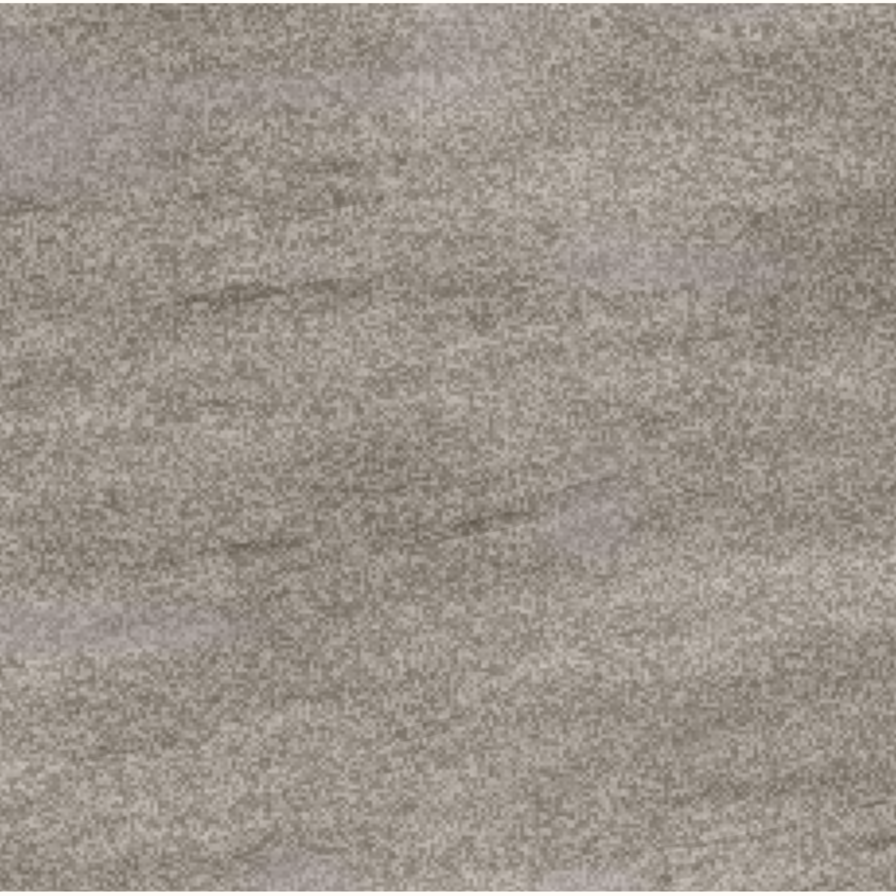
Write a three.js fragment shader that draws this texture.

```glsl
// Fine-grained grey-brown sandstone with slanted bedding streaks and thin pale edges.
#define DARK_STONE vec3(0.500, 0.468, 0.427)
#define LIGHT_STONE vec3(0.703, 0.672, 0.638)
#define MAUVE_TINT vec3(0.000, -0.002, 0.018)
#define EDGE_COLOR vec3(1.00, 0.99, 0.97)
#define GRAIN_CELLS 230.0
#define GRAIN_CONTRAST 1.02
#define STREAK_CONTRAST 0.38
#define BAND_CONTRAST 0.42
#define VEIN_DEPTH 0.32
#define BED_SLOPE 0.17
#define EDGE_BOTTOM 0.005
#define EDGE_TOP 0.0035

varying vec2 vUv;

float hash(vec2 p) {
  vec3 q = fract(vec3(p.xyx) * 0.1031);
  q += dot(q, q.yzx + 33.33);
  return fract((q.x + q.y) * q.z);
}

// Smooth value noise, centred on zero.
float noise(vec2 p) {
  vec2 cell = floor(p);
  vec2 f = fract(p);
  f = f * f * (3.0 - 2.0 * f);
  float low = mix(hash(cell), hash(cell + vec2(1.0, 0.0)), f.x);
  float high = mix(hash(cell + vec2(0.0, 1.0)), hash(cell + vec2(1.0, 1.0)), f.x);
  return mix(low, high, f.y) - 0.5;
}

// Bedding coordinates: x runs along the layers, y across them.
vec2 bedding(vec2 uv) {
  float bend = 0.035 * noise(uv * vec2(3.0, 4.0) + 17.0)
             + 0.010 * noise(uv * vec2(9.0, 14.0) + 41.0);
  return vec2(uv.x + BED_SLOPE * uv.y, uv.y - BED_SLOPE * uv.x + bend + 1.0);
}

// Sand grains: small specks plus slightly wider, flatter clusters.
float grains(vec2 uv) {
  float specks = noise(uv * GRAIN_CELLS + 7.0);
  float clusters = noise(uv * GRAIN_CELLS * vec2(0.38, 0.68) + 91.0);
  return specks + 0.42 * clusters;
}

// Thin dark lines along the layers, broken into short pieces.
float veins(vec2 bed) {
  float line = smoothstep(0.22, 0.42, noise(bed * vec2(8.0, 85.0) + 53.0));
  float presence = smoothstep(-0.05, 0.25, noise(bed * vec2(4.0, 11.0) + 29.0));
  return line * presence;
}

void main() {
  vec2 bed = bedding(vUv);

  // Layers, from broad bands to narrow streaks.
  float bands = noise(bed * vec2(2.6, 10.0) + 3.0);
  float streaks = noise(bed * vec2(6.0, 42.0) + 67.0);

  // Soft mauve patches where the grain is calmer.
  float patches = smoothstep(0.20, 0.38, noise(vUv * vec2(6.0, 10.0) + 121.0));

  float tone = 0.52
             + GRAIN_CONTRAST * grains(vUv) * (1.0 - 0.3 * patches)
             + BAND_CONTRAST * bands
             + STREAK_CONTRAST * streaks
             - VEIN_DEPTH * veins(bed)
             + 0.12 * patches;
  vec3 color = mix(DARK_STONE, LIGHT_STONE, tone) + MAUVE_TINT * patches;

  // Pale strips along the bottom and top.
  float soft = 0.001;
  float strip = 1.0 - smoothstep(EDGE_BOTTOM - soft, EDGE_BOTTOM + soft, vUv.y)
              * smoothstep(EDGE_TOP - soft, EDGE_TOP + soft, 1.0 - vUv.y);
  gl_FragColor = vec4(mix(color, EDGE_COLOR, strip), 1.0);
}
```
